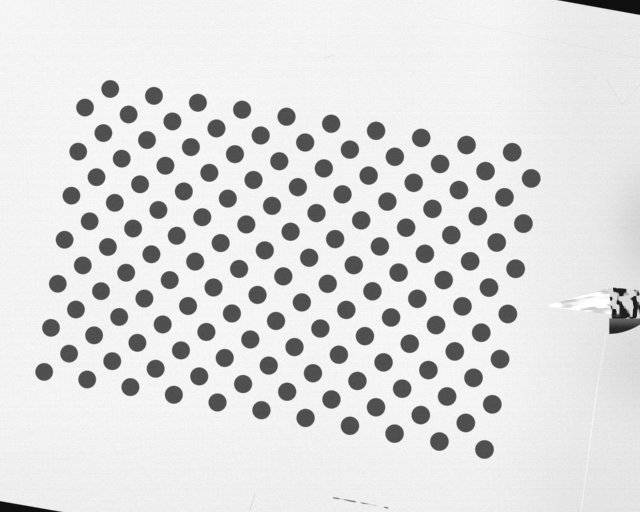
Write a Shadertoy shader that draws this pattern.

```glsl
// A tilted sheet of staggered dark discs: 14 rows alternating 10 and 11 across.
// Each disc centre is placed by a perspective blend of four corners; the paper
// adds soft shading, grain, creases, dark corners and a foil clip on the right.

float hash(vec2 p) {
    return fract(sin(dot(p, vec2(127.1, 311.7))) * 43758.5453);
}

float noise(vec2 p) {
    vec2 i = floor(p), f = fract(p);
    f = f * f * (3.0 - 2.0 * f);
    return mix(mix(hash(i), hash(i + vec2(1, 0)), f.x),
               mix(hash(i + vec2(0, 1)), hash(i + vec2(1, 1)), f.x), f.y);
}

// Coverage of a shape from its signed distance
float fill(float d) {
    float soft = max(0.9 / iResolution.y, 0.0014);
    return 1.0 - smoothstep(-soft, soft, d);
}

float segment(vec2 p, vec2 a, vec2 b) {
    vec2 pa = p - a, ba = b - a;
    return length(pa - ba * clamp(dot(pa, ba) / dot(ba, ba), 0.0, 1.0));
}

// Sheet coordinates (0..1 across, 0..1 down) to canvas, in canvas heights
vec2 project(float s, float t) {
    vec2 left = mix(vec2(0.1661, 0.7899), vec2(0.0863, 0.2736), t);
    vec2 right = mix(vec2(1.0375, 0.6515), vec2(0.9463, 0.1221), t);
    float w = 0.974;
    return mix(left, right * w, s) / mix(1.0, w, s);
}

float discs(vec2 p) {
    float d = 1.0;
    for (int row = 0; row < 14; row++) {
        int odd = row % 2;
        for (int col = 0; col < 10 + odd; col++) {
            float s = (float(col) + 0.5 * float(1 - odd)) / 10.0;
            vec2 centre = project(s, float(row - 1) / 12.0);
            d = min(d, length(p - centre) - mix(0.0172, 0.0182, s));
        }
    }
    return d;
}

float paper(vec2 p) {
    float shade = 0.956 - 0.038 * smoothstep(0.93, 1.15, p.x);
    shade -= 0.02 * (1.0 - smoothstep(0.0, 0.25, p.y));
    shade += 0.012 * (noise(p * 5.0) - 0.5);
    // Soft shadows above and below the clip
    shade -= 0.10 * exp(-dot((p - vec2(1.27, 0.56)) * vec2(14, 9), (p - vec2(1.27, 0.56)) * vec2(14, 9)));
    shade -= 0.07 * exp(-dot((p - vec2(1.26, 0.29)) * vec2(10, 9), (p - vec2(1.26, 0.29)) * vec2(10, 9)));
    // Sheet edge and faint creases
    float edge = min(segment(p, vec2(1.135, 0.0), vec2(1.165, 0.235)),
                     segment(p, vec2(1.165, 0.235), vec2(1.184, 0.35)));
    shade += 0.05 * fill(edge - 0.001);
    shade -= 0.03 * fill(segment(p, vec2(0.847, 0.967), vec2(1.251, 0.886)) - 0.0006);
    float fold = min(segment(p, vec2(1.185, 0.845), vec2(1.215, 0.795)),
                     segment(p, vec2(1.215, 0.795), vec2(1.25, 0.835)));
    shade -= 0.04 * fill(fold - 0.0008);
    shade -= 0.08 * fill(segment(p, vec2(0.632, 0.886), vec2(0.653, 0.893)) - 0.0006);
    // Broken scratches along the bottom
    float scratch = segment(p, vec2(0.651, 0.028), vec2(0.757, 0.008)) - 0.0012;
    shade -= 0.5 * fill(scratch) * smoothstep(0.3, 0.8, noise(p * 90.0));
    shade -= 0.1 * fill(segment(p, vec2(0.488, 0.003), vec2(0.498, 0.035)) - 0.0006);
    return shade;
}

float addClip(vec2 p, float shade) {
    // Crumpled foil wedge, widening to the right
    float along = clamp((p.x - 1.072) / 0.125, 0.0, 1.0);
    float wedge = abs(p.y - mix(0.403, 0.412, along)) - mix(0.002, 0.027, along);
    wedge = max(wedge, max(1.072 - p.x, p.x - 1.197));
    float streaks = noise(vec2(p.x * 45.0 + p.y * 60.0, p.y * 190.0 - p.x * 30.0));
    shade = mix(shade, mix(0.8, 1.0, smoothstep(0.15, 0.6, streaks)), fill(wedge));

    // Mottled clip above a solid dark lip
    float side = 1.194 - 0.1 * (p.y - 0.39) - p.x;
    float body = max(side, max(p.y - 0.438 + 0.1 * (p.x - 1.2), 0.37 - p.y));
    float mottle = smoothstep(0.35, 0.65, noise(p * vec2(150, 120)));
    shade = mix(shade, mix(0.12, 0.85, mottle), fill(body));
    float bottom = 0.348 + 5.0 * (p.x - 1.19) * (p.x - 1.19);
    float lip = max(1.19 - p.x, max(p.y - 0.378, bottom - p.y));
    return mix(shade, mix(0.15, 0.4, smoothstep(0.355, 0.378, p.y)), fill(lip));
}

void mainImage(out vec4 fragColor, in vec2 fragCoord) {
    vec2 p = fragCoord / iResolution.y;

    float shade = addClip(p, paper(p));
    shade = mix(shade, 0.31, fill(discs(p)));

    // Fine grain and horizontal scan lines
    vec2 cell = floor(p * 410.0);
    shade += 0.02 * (hash(cell) - 0.5) + 0.008 * (hash(vec2(7.0, cell.y)) - 0.5);

    // Dark table showing past two corners of the sheet
    float corners = min(1.0 - 0.18 * (p.x - 1.088) - p.y, p.y - 0.0212 + 0.174 * p.x);
    shade = mix(shade, 0.06, fill(corners));

    fragColor = vec4(vec3(clamp(shade, 0.0, 1.0)), 1.0);
}
```
